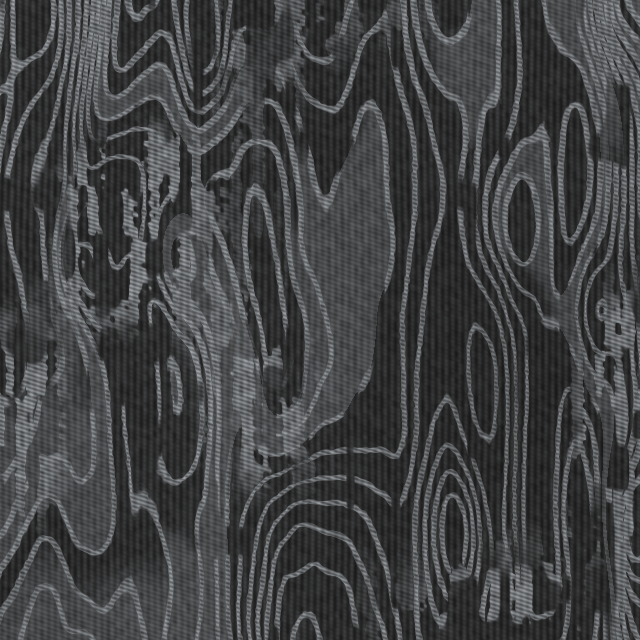
Reproduce this texture procedurally as a WebGL 2 fragment shader.

```glsl
#version 300 es
precision highp float;
// Dark woven fabric with a pale wood grain of wavy contour lines and knots.
uniform vec2 u_resolution;
out vec4 fragColor;

#define RIBS 96.0          // vertical weave ribs per canvas
#define BEADS 150.0        // stitches along each rib
#define GRAIN_TILT 17.0    // steady rise of the grain field from left to right
#define GRAIN_SWELL 10.0   // height of the broad grain waves
#define GRAIN_RIPPLE 3.6   // height of the narrow grain waves
#define KNOT_HEIGHT 3.4
#define LINE_HALF 0.0042   // half width of a grain line
#define EDGE 0.0013        // softness of the line edges
#define FILL_LEVEL 1.02    // higher leaves fewer grey bands
#define TINT vec3(0.975, 1.0, 1.025)

float hash(vec2 p) {
  vec3 q = fract(vec3(p.xyx) * vec3(0.1031, 0.1030, 0.0973));
  q += dot(q, q.yzx + 33.33);
  return fract((q.x + q.y) * q.z);
}

float noise(vec2 p) {
  vec2 i = floor(p), f = fract(p);
  f = f * f * f * (f * (f * 6.0 - 15.0) + 10.0);
  return mix(mix(hash(i), hash(i + vec2(1, 0)), f.x),
             mix(hash(i + vec2(0, 1)), hash(i + vec2(1, 1)), f.x), f.y);
}

// Sum of tall oval bumps, scattered one per cell
float knots(vec2 p) {
  vec2 cellSize = vec2(0.21, 0.37);
  vec2 cell = floor(p / cellSize);
  float sum = 0.0;
  for (int j = -1; j <= 1; j++)
    for (int i = -1; i <= 1; i++) {
      vec2 id = cell + vec2(i, j);
      vec2 centre = (id + 0.2 + 0.6 * vec2(hash(id + 11.0), hash(id + 47.0))) * cellSize;
      vec2 d = (p - centre) / (vec2(0.047, 0.115) * mix(0.75, 1.15, hash(id + 71.0)));
      sum += step(0.4, hash(id + 29.0)) * exp(-dot(d, d));
    }
  return sum;
}

// Height field whose contours are the grain lines
float grain(vec2 p) {
  p.x += 0.05 * (noise(p * vec2(2.5, 3.1) + 5.0) - 0.5);
  return GRAIN_TILT * p.x
       + GRAIN_SWELL * noise(p * vec2(5.0, 1.4) + vec2(3.7, 8.2))
       + GRAIN_RIPPLE * noise(p * vec2(13.0, 3.3) + vec2(21.3, 14.6))
       + 0.5 * noise(p * vec2(31.0, 10.0) + 40.0)
       + KNOT_HEIGHT * knots(p);
}

void main() {
  vec2 p = gl_FragCoord.xy / u_resolution.y;

  // Weave: ribs with slanted stitches
  float u = RIBS * (p.x + 0.004 * noise(p * vec2(4.0, 5.0) + 60.0));
  float v = BEADS * p.y + 0.5 * u;
  float rib = 0.5 + 0.5 * cos(6.2832 * u);
  float bead = 0.5 + 0.5 * cos(6.2832 * v);
  float yarn = noise(vec2(u * 1.4, v * 0.8) + 90.0) - 0.5;

  // Distance to the nearest grain line
  float e = 0.001;
  float f = grain(p);
  vec2 slope = vec2(grain(p + vec2(e, 0.0)) - f, grain(p + vec2(0.0, e)) - f) / e;
  float dist = abs(fract(f) - 0.5) / max(length(slope), 14.0);

  // Lines, ragged by the stitches and broken here and there
  float ragged = 0.0028 * yarn + 0.0007 * (bead - 0.5);
  float width = LINE_HALF * mix(0.65, 1.3, noise(p * vec2(9.0, 4.0) + 33.0));
  float line = 1.0 - smoothstep(-EDGE, EDGE, dist + ragged - width);
  line *= smoothstep(0.12, 0.24, noise(p * vec2(42.0, 13.0) + 17.0));

  // Clusters of short flecks
  float cluster = smoothstep(0.5, 0.75, noise(p * vec2(5.0, 3.0) + 52.0));
  float fleck = noise(p * vec2(62.0, 12.0) + 7.0) + 0.25 * yarn;
  line = max(line, cluster * smoothstep(0.53, 0.63, fleck));
  line *= 1.0 - cluster * smoothstep(0.66, 0.76, noise(p * vec2(38.0, 15.0) + 80.0));

  // Grey bands between some of the lines
  float band = hash(vec2(floor(f + 0.5), 3.0));
  float fill = smoothstep(-0.04, 0.04, band * 0.75 + noise(p * vec2(4.0, 2.2) + 70.0) - FILL_LEVEL);

  // Tones of the three layers
  float ground = 0.125 + 0.065 * rib + 0.025 * rib * bead + 0.05 * yarn;
  float grey = 0.225 + 0.06 * rib + 0.05 * bead + 0.07 * yarn;
  float pale = 0.30 + 0.07 * rib + 0.17 * bead + 0.15 * yarn;
  float tone = mix(mix(ground, grey, fill), pale, line);

  // Slow unevenness of the light
  tone *= 0.95 + 0.07 * (p.y - p.x) + 0.14 * noise(p * 2.6 + 25.0);
  fragColor = vec4(tone * mix(vec3(1.0), TINT, smoothstep(0.1, 0.3, tone)), 1.0);
}
```
